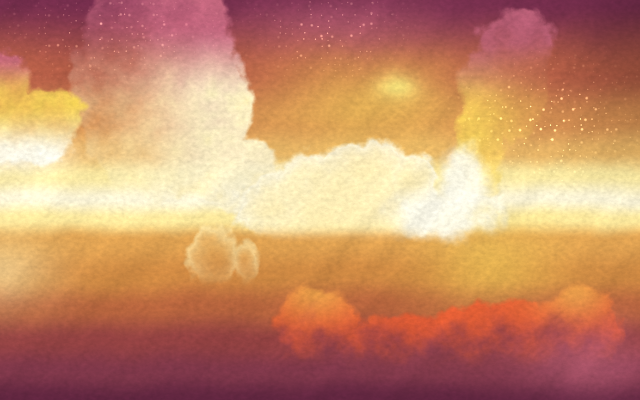
A Shadertoy shader for this background:

```glsl
// Draws a grungy sunset sky: a bright light band between purple edges, with lit clouds and stars.

const vec3 WHITE = vec3(1.0, 0.99, 0.93);
const vec3 CREAM = vec3(1.0, 0.93, 0.70);
const vec3 GOLD = vec3(0.97, 0.83, 0.36);
const vec3 PINK = vec3(0.78, 0.41, 0.50);
const vec3 EMBER = vec3(0.91, 0.36, 0.20);
const vec3 PLUM = vec3(0.53, 0.24, 0.29);

vec2 hash2(vec2 p) {
    vec3 q = fract(p.xyx * vec3(0.1031, 0.1030, 0.0973));
    q += dot(q, q.yzx + 33.33);
    return fract((q.xx + q.yz) * q.zy);
}

float corner(vec2 cell, vec2 f, vec2 offset) {
    return dot(hash2(cell + offset) * 2.0 - 1.0, f - offset);
}

float gradientNoise(vec2 p) {
    vec2 i = floor(p), f = fract(p);
    vec2 u = f * f * f * (f * (f * 6.0 - 15.0) + 10.0);
    return mix(mix(corner(i, f, vec2(0, 0)), corner(i, f, vec2(1, 0)), u.x),
               mix(corner(i, f, vec2(0, 1)), corner(i, f, vec2(1, 1)), u.x), u.y);
}

float fbm(vec2 p) {
    float sum = 0.0, amp = 0.6;
    for (int i = 0; i < 5; i++) {
        sum += amp * gradientNoise(p);
        p = mat2(1.6, 1.2, -1.2, 1.6) * p + 7.3;
        amp *= 0.5;
    }
    return sum;
}

// Ellipse e = (centre, radii): positive depth inside
float puff(vec2 p, vec4 e) {
    return (1.0 - length((p - e.xy) / e.zw)) * min(e.z, e.w);
}

float glow(vec2 p, vec4 e) {
    vec2 q = (p - e.xy) / e.zw;
    return exp(-dot(q, q));
}

float cover(float depth) { return smoothstep(-0.006, 0.014, depth); }

float rim(float depth, float falloff) { return cover(depth) * exp(-max(depth, 0.0) * falloff); }

// Vertical sky colours, from bottom to top
vec3 skyGradient(float y) {
    const float stops[13] = float[13](0.0, 0.07, 0.15, 0.23, 0.31, 0.40, 0.45, 0.50, 0.56, 0.62, 0.70, 0.82, 1.0);
    const vec3 tones[13] = vec3[13](
        vec3(0.38, 0.15, 0.25), vec3(0.50, 0.22, 0.29), vec3(0.58, 0.26, 0.26), vec3(0.71, 0.39, 0.24),
        vec3(0.80, 0.53, 0.26), vec3(0.87, 0.63, 0.32), vec3(1.0, 0.92, 0.62), vec3(1.0, 0.97, 0.85),
        vec3(0.99, 0.92, 0.64), vec3(0.90, 0.70, 0.40), vec3(0.82, 0.55, 0.32), vec3(0.71, 0.37, 0.28),
        vec3(0.46, 0.18, 0.30));
    vec3 col = tones[0];
    for (int i = 1; i < 13; i++) col = mix(col, tones[i], smoothstep(stops[i - 1], stops[i], y));
    return col;
}

// Scattered round stars, one per grid cell
float stars(vec2 p, float scale) {
    vec2 cell = floor(p * scale), h = hash2(cell + 3.0);
    float d = length(fract(p * scale) - 0.25 - 0.5 * h);
    return step(0.5, hash2(cell + 19.0).x) * h.y * smoothstep(0.2, 0.02, d);
}

void mainImage(out vec4 fragColor, in vec2 fragCoord) {
    vec2 p = fragCoord / iResolution.xy * vec2(1.6, 1.0);
    float soft = fbm(p * 5.0), lump = fbm(p * 14.0 + 4.0);
    vec2 w = p + 0.035 * vec2(soft, fbm(p * 6.0 + 21.0));
    float billow = 0.045 * lump + 0.02 * abs(gradientNoise(p * 24.0));

    // Sky and broad glows
    vec3 col = skyGradient(p.y + 0.025 * soft);
    col = mix(col, GOLD, 0.55 * glow(w, vec4(0.93, 0.76, 0.24, 0.12)));
    col = mix(col, GOLD, 0.50 * glow(w, vec4(1.23, 0.33, 0.16, 0.10)));
    col = mix(col, CREAM, 0.55 * glow(w, vec4(0.0, 0.32, 0.14, 0.09)));
    col = mix(col, PINK, 0.45 * glow(w, vec4(0.85, 0.94, 0.22, 0.07)));

    // Tall left cloud, brightest on its right side
    float tall = max(max(puff(w, vec4(0.39, 0.78, 0.21, 0.28)), puff(w, vec4(0.47, 0.94, 0.10, 0.13))),
                     max(puff(w, vec4(0.53, 0.73, 0.10, 0.17)), puff(w, vec4(0.60, 0.56, 0.10, 0.10)))) + billow;
    vec3 tallTone = mix(mix(WHITE, CREAM, 0.5 + lump), PINK, smoothstep(0.76, 0.94, p.y));
    float tallLight = mix(0.25, 0.88, smoothstep(0.25, 0.54, p.x)) + 0.5 * lump;
    col = mix(col, tallTone, cover(tall) * clamp(tallLight + 0.2 * smoothstep(0.85, 0.95, p.y), 0.0, 1.0));

    // Left bank
    float bank = max(puff(w, vec4(-0.02, 0.73, 0.11, 0.15)), puff(w, vec4(0.09, 0.69, 0.11, 0.09))) + billow;
    vec3 bankTone = mix(mix(WHITE, GOLD, smoothstep(0.61, 0.74, p.y)), PINK, smoothstep(0.76, 0.86, p.y));
    col = mix(col, bankTone, cover(bank) * (0.8 + 0.6 * lump));
    col = mix(col, WHITE, 0.8 * glow(w, vec4(0.04, 0.61, 0.12, 0.04)));

    // Right cloud with a lit left edge
    float right = max(max(puff(w, vec4(1.29, 0.90, 0.09, 0.08)), puff(w, vec4(1.26, 0.78, 0.11, 0.13))),
                      puff(w, vec4(1.20, 0.64, 0.06, 0.12))) + billow;
    vec3 rightTone = mix(GOLD, PINK, smoothstep(0.72, 0.90, p.y));
    float rightFade = mix(1.0, 0.2, smoothstep(1.16, 1.36, p.x) * smoothstep(0.92, 0.82, p.y));
    col = mix(col, rightTone, cover(right) * rightFade * (0.75 + 0.6 * lump));

    // Central arch, white rim and cream body
    float arch = max(max(puff(w, vec4(0.86, 0.49, 0.25, 0.13)), puff(w, vec4(0.92, 0.56, 0.14, 0.09))),
                     max(puff(w, vec4(1.02, 0.55, 0.07, 0.07)), puff(w, vec4(0.70, 0.48, 0.12, 0.08)))) + billow;
    col = mix(col, mix(CREAM, WHITE, rim(arch, 30.0)), cover(arch) * smoothstep(0.39, 0.46, p.y) * 0.92);
    float mass = max(puff(w, vec4(1.11, 0.46, 0.13, 0.065)), puff(w, vec4(1.16, 0.54, 0.06, 0.09))) + billow;
    col = mix(col, WHITE, 0.9 * smoothstep(-0.02, 0.035, mass));
    float tuft = max(puff(w, vec4(0.53, 0.36, 0.075, 0.07)), puff(w, vec4(0.61, 0.35, 0.04, 0.05))) + billow;
    col = mix(col, CREAM, 0.85 * rim(tuft, 35.0) * smoothstep(0.27, 0.36, p.y));

    // Ember cloud low on the right
    float ember = max(max(puff(w, vec4(0.79, 0.19, 0.10, 0.09)), puff(w, vec4(1.02, 0.13, 0.20, 0.09))),
                      max(puff(w, vec4(1.23, 0.15, 0.19, 0.09)), puff(w, vec4(1.44, 0.17, 0.11, 0.11)))) + billow;
    float ends = max(glow(p, vec4(0.79, 0.27, 0.12, 0.07)), glow(p, vec4(1.44, 0.27, 0.10, 0.07)));
    vec3 emberTone = mix(PLUM, mix(EMBER, GOLD, 0.6 * ends), smoothstep(0.08, 0.23, p.y + 0.12 * lump));
    col = mix(col, emberTone, 0.85 * cover(ember) * smoothstep(0.03, 0.13, p.y));
    col = mix(col, PINK, 0.5 * glow(w, vec4(1.48, 0.10, 0.15, 0.09)));

    // Sun and stars
    col = mix(col, vec3(1.0, 0.92, 0.50), 0.9 * glow(w, vec4(0.99, 0.78, 0.05, 0.035)));
    float starField = glow(p, vec4(1.38, 0.71, 0.16, 0.10)) + 0.6 * glow(p, vec4(0.25, 0.92, 0.20, 0.08))
                    + 0.6 * glow(p, vec4(0.82, 0.92, 0.14, 0.09));
    col += CREAM * 0.7 * starField * (stars(p, 38.0) + stars(p + 0.37, 65.0));

    // Diagonal brush streaks, paper grain and darker right corner
    float streak = gradientNoise(vec2(dot(p, vec2(1.0, 1.2)) * 2.0, dot(p, vec2(-0.8, 0.7)) * 22.0));
    float grain = fbm(p * vec2(70.0, 95.0));
    col *= 1.0 + 0.09 * streak + 0.14 * grain;
    col *= 1.0 - 0.22 * glow(p, vec4(1.62, 0.85, 0.18, 0.20));
    fragColor = vec4(clamp(col, 0.0, 1.0), 1.0);
}
```
